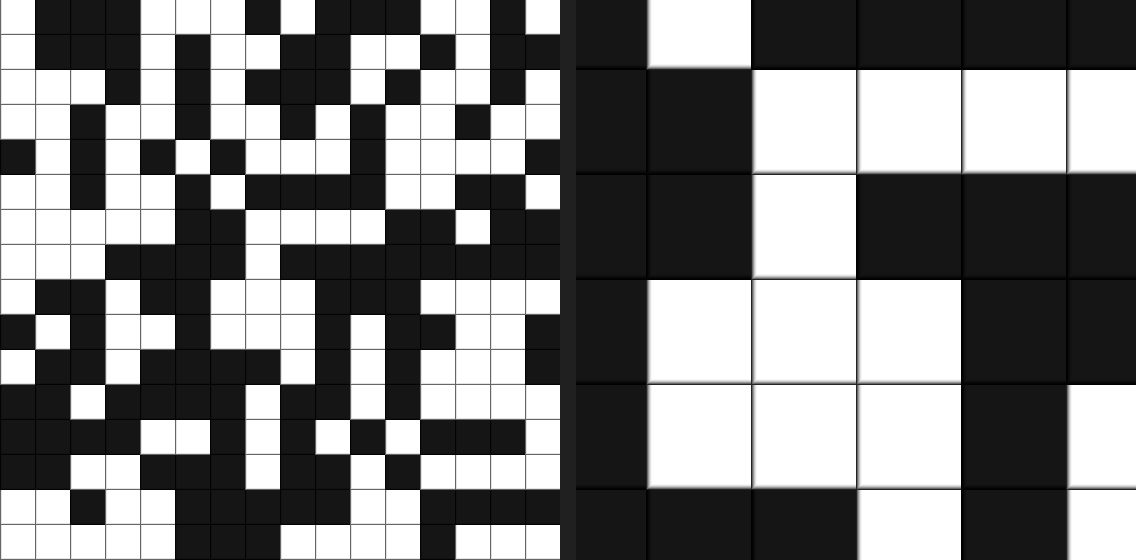
Left: the whole. Right: its middle third, enlarged.
A WebGL 1 fragment shader for this pattern:

```glsl
precision highp float;
// Random black and white square cells divided by a thin black grid.

uniform vec2 u_resolution;

#define CELLS 16.0          // cells along each side, even
#define DARK_SHARE 0.48     // hash threshold below which a cell is dark
#define LINE_FADE 0.0625    // extent of the soft grid line, in cells
#define DARK_LIGHT 0.0075   // linear brightness of a dark cell
#define WHITE_LIGHT 1.0     // linear brightness of a white cell
#define ROW_SHIFT 5.0       // column offset between paired cells
#define SEED 3.7

float hash(vec2 p) {
  return fract(sin(dot(p + SEED, vec2(127.1, 311.7))) * 43758.5453);
}

// Cells half a canvas apart share a hash and its complement,
// which keeps the numbers of dark and white cells balanced.
float cellRandom(vec2 cell) {
  float halfRows = 0.5 * CELLS;
  float upper = step(halfRows, cell.y);
  vec2 key = vec2(mod(cell.x + ROW_SHIFT * upper, CELLS), mod(cell.y, halfRows));
  float value = hash(key);
  return mix(value, 1.0 - value, upper);
}

// Light let through by the lines along the left and lower cell edges.
float gridLight(vec2 local, float pixel) {
  vec2 fade = smoothstep(0.0, LINE_FADE, local);
  vec2 farEdge = clamp((1.0 - local) / pixel + 0.5, 0.0, 1.0);
  vec2 light = fade * farEdge;
  return min(light.x, light.y);
}

// Linear light to sRGB.
float encode(float light) {
  float curve = 1.055 * pow(max(light, 0.0031308), 1.0 / 2.4) - 0.055;
  return mix(light * 12.92, curve, step(0.0031308, light));
}

void main() {
  float side = min(u_resolution.x, u_resolution.y);
  vec2 grid = gl_FragCoord.xy / side * CELLS;
  float pixel = CELLS / side;

  float white = step(DARK_SHARE, cellRandom(floor(grid)));
  float light = mix(DARK_LIGHT, WHITE_LIGHT, white) * gridLight(fract(grid), pixel);
  gl_FragColor = vec4(vec3(encode(light)), 1.0);
}
```
